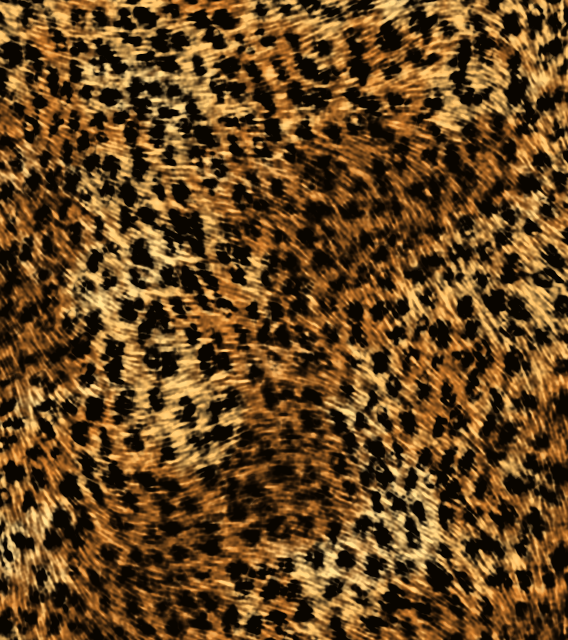
Reproduce this texture procedurally as a Shadertoy shader.

```glsl
#define SPOT_ROWS 23.0
#define SPOT_LENGTH 0.41
#define SPOT_WIDTH 0.265
#define JITTER 0.5
#define LEAN 2.6
#define FUR_SCALE 230.0
#define FUR_LENGTH 0.014
#define FUR_CONTRAST 1.6
#define BLACK vec3(0.035, 0.018, 0.0)
#define TAWNY vec3(0.75, 0.45, 0.16)
#define GOLD vec3(0.87, 0.66, 0.35)
#define CREAM vec3(0.93, 0.81, 0.54)

float hash(vec2 p) {
    vec3 h = fract(vec3(p.xyx) * 0.1031);
    h += dot(h, h.yzx + 33.33);
    return fract((h.x + h.y) * h.z);
}

float noise(vec2 p) {
    vec2 cell = floor(p), f = fract(p);
    f = f * f * (3.0 - 2.0 * f);
    return mix(mix(hash(cell), hash(cell + vec2(1, 0)), f.x),
               mix(hash(cell + vec2(0, 1)), hash(cell + vec2(1, 1)), f.x), f.y);
}

float cloud(vec2 p) {
    return 0.6 * noise(p) + 0.27 * noise(p * 2.1 + 17.0) + 0.13 * noise(p * 4.3 + 41.0);
}

vec2 heading(float angle) {
    return vec2(sin(angle), cos(angle));
}

// Tilt from vertical of the coat, drifting across the hide
float coatLean(vec2 p) {
    return LEAN * (noise(p * 3.2 + 5.0) - 0.5);
}

// Short strands: noise averaged along the local hair direction
float strands(vec2 p) {
    vec2 along = heading(coatLean(p) - 1.0) * FUR_LENGTH;
    float sum = 0.0;
    for (int i = -3; i <= 3; i++)
        sum += noise((p + along * float(i) / 6.0) * FUR_SCALE + 60.0);
    return sum / 7.0 - 0.5;
}

float ellipse(vec2 v, vec2 radii) {
    return (length(v / radii) - 1.0) * radii.x;
}

// Signed distance to the nearest spot, in grid cells
float spots(vec2 p) {
    vec2 warp = vec2(noise(p * 4.0 + 9.0), noise(p * 4.0 + 23.0)) - 0.5;
    vec2 grid = (p + 0.07 * warp) * SPOT_ROWS + 40.0;
    float nearest = 1.0;
    for (int j = -1; j <= 1; j++)
    for (int i = -1; i <= 1; i++) {
        float row = floor(grid.y) + float(j);
        float stagger = 0.5 * mod(row, 2.0);
        vec2 id = vec2(floor(grid.x + stagger) + float(i), row);
        vec2 random = vec2(hash(id + 3.1), hash(id + 71.7));
        vec2 centre = id + 0.5 + JITTER * (random - 0.5) - vec2(stagger, 0.0);
        float size = 0.72 + 0.48 * hash(id + 131.3);

        // Turn into the frame of the coat
        vec2 along = heading(coatLean((centre - 40.0) / SPOT_ROWS) + 0.9 * (random.x - 0.5));
        vec2 v = grid - centre;
        v = vec2(dot(v, vec2(along.y, -along.x)), dot(v, along));

        // Main body, side lobe and an occasional open notch
        float d = ellipse(v, size * vec2(SPOT_WIDTH, SPOT_LENGTH));
        vec2 lobe = 0.27 * heading(6.2832 * hash(id + 211.9));
        d = min(d, ellipse(v - lobe, size * vec2(0.17, 0.23)));
        if (random.y > 0.72)
            d = max(d, 0.13 - length(v + 0.7 * lobe));
        nearest = min(nearest, d);
    }
    return nearest + 0.22 * (noise(grid * 3.7) - 0.5) + 0.1 * (noise(grid * 8.0) - 0.5);
}

void mainImage(out vec4 fragColor, in vec2 fragCoord) {
    vec2 p = fragCoord / iResolution.y;
    float fur = strands(p);
    float fleck = noise(p * FUR_SCALE * 0.8 + 19.0) - 0.5;

    // Broad regions of the hide
    float dusk = smoothstep(0.5, 0.72, cloud(p * 4.2 + 31.0));
    float pale = smoothstep(0.56, 0.76, cloud(p * vec2(5.0, 7.0) + 83.0)) * (1.0 - dusk);
    float warmth = cloud(p * 14.0 + 7.0) + 0.9 * fur - 0.7 * dusk;

    // Fur colour and strand shading
    vec3 color = mix(TAWNY, GOLD, smoothstep(0.2, 0.68, warmth));
    color = mix(color, CREAM, clamp(0.6 * pale + 1.4 * fur - 0.15, 0.0, 0.8));
    float shade = 0.9 - 0.24 * dusk + FUR_CONTRAST * fur + 0.28 * fleck;
    color *= clamp(shade, 0.25, 1.15);

    // Dark spots with ragged hairy rims
    float d = spots(p) + 0.35 * fur + 0.08 * fleck;
    float rim = mix(0.08, 0.16, dusk);
    color *= mix(0.72, 1.0, smoothstep(0.0, 0.2, d));
    color = mix(BLACK, color, smoothstep(-rim, rim, d));
    fragColor = vec4(color, 1.0);
}
```
